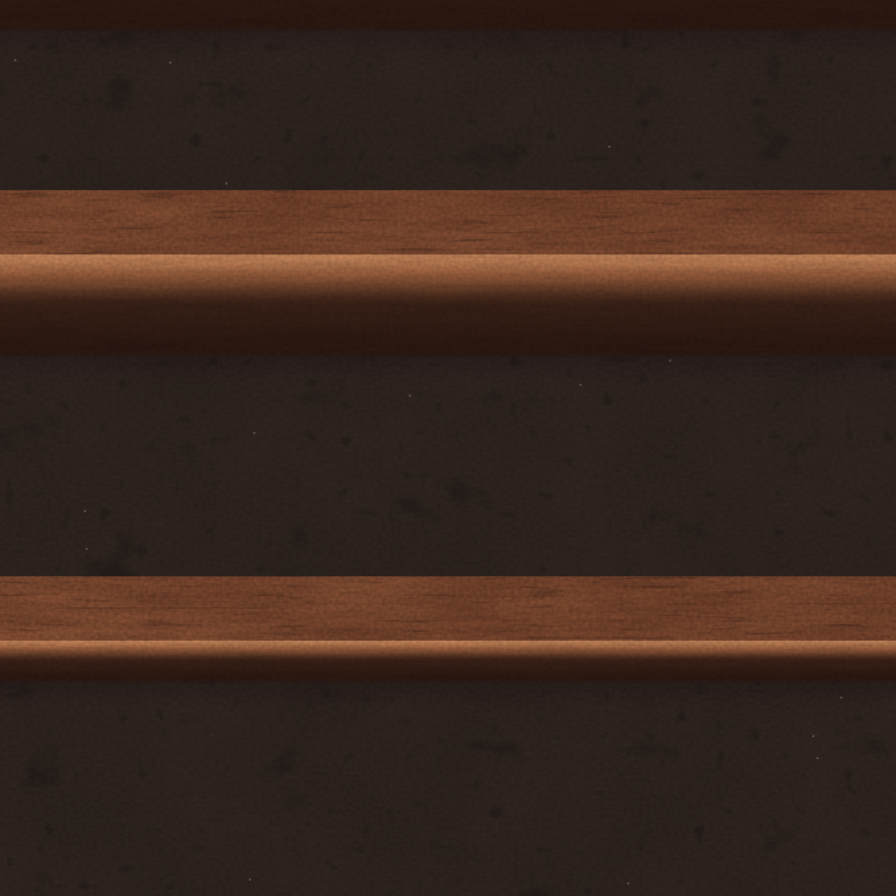
Reproduce this texture procedurally as a WebGL 2 fragment shader.

```glsl
#version 300 es
precision highp float;

uniform vec2 u_resolution;
out vec4 outColor;

// Layout, in canvas heights measured down from the top
const float SHELF_TOP = 0.2122;
const float SHELF_SPACING = 0.431;
const float BOARD_DEPTH = 0.0718;
const float FRONT_HEIGHT = 0.1133;
const float FRONT_SHRINK = 0.0677;   // loss of front height per shelf downward
const int FIRST_SHELF = -1;
const int LAST_SHELF = 1;

// Colours
const vec3 WALL = vec3(0.168, 0.132, 0.114);
const vec3 WALL_SHADE = vec3(0.150, 0.112, 0.105);
const vec3 BOARD_DARK = vec3(0.375, 0.208, 0.135);
const vec3 BOARD_LIGHT = vec3(0.475, 0.282, 0.185);
const vec3 LIP_BRIGHT = vec3(0.70, 0.475, 0.32);
const vec3 LIP_MID = vec3(0.55, 0.335, 0.215);
const vec3 FRONT_BROWN = vec3(0.205, 0.118, 0.080);
const vec3 FRONT_DEEP = vec3(0.158, 0.088, 0.062);
const vec3 SPECK = vec3(0.42, 0.37, 0.33);

// Surface wear
const float WALL_MOTTLE = 0.10;
const float STAIN_STRENGTH = 0.22;
const float GRAIN_STRENGTH = 0.13;
const float FINE_STRENGTH = 0.10;
const float SPECK_GRID = 38.0;
const float SPECK_CHANCE = 0.018;
const float SPECK_RADIUS = 0.0013;

vec2 hash2(vec2 p) {
    vec3 q = fract(p.xyx * vec3(0.1031, 0.1030, 0.0973));
    q += dot(q, q.yzx + 33.33);
    return fract((q.xx + q.yz) * q.zy);
}

float gradientAt(vec2 cell, vec2 offset) {
    float angle = 6.2832 * hash2(cell).x;
    return dot(vec2(cos(angle), sin(angle)), offset);
}

float gradientNoise(vec2 p) {
    vec2 i = floor(p), f = fract(p);
    vec2 w = f * f * f * (f * (f * 6.0 - 15.0) + 10.0);
    vec2 e = vec2(0.0, 1.0);
    float low = mix(gradientAt(i, f), gradientAt(i + e.yx, f - e.yx), w.x);
    float high = mix(gradientAt(i + e.xy, f - e.xy), gradientAt(i + e.yy, f - e.yy), w.x);
    return 1.4 * mix(low, high, w.y);
}

float fbm(vec2 p) {
    float sum = 0.0, amplitude = 0.5;
    for (int octave = 0; octave < 5; octave++) {
        sum += amplitude * gradientNoise(p);
        p = p * 2.03 + 17.3;
        amplitude *= 0.55;
    }
    return sum;
}

// Soft step centred on an edge, at least one pixel wide
float edge(float position, float x, float softness) {
    float w = max(softness, 0.7 / u_resolution.y);
    return smoothstep(position - w, position + w, x);
}

vec3 wallColor(vec2 p, float fine) {
    float mottle = fbm(p * 7.0 + 3.0);
    float stain = smoothstep(0.22, 0.62, fbm(p * vec2(11.0, 15.0) + 41.0));
    float pits = smoothstep(0.48, 0.8, gradientNoise(p * 48.0 + 9.0));
    vec3 color = WALL * (1.0 + WALL_MOTTLE * mottle + 0.8 * FINE_STRENGTH * fine);
    color *= 1.0 - STAIN_STRENGTH * max(stain, 0.8 * pits);

    // Sparse pale dust
    vec2 cell = floor(p * SPECK_GRID);
    vec2 center = (cell + 0.15 + 0.7 * hash2(cell + 71.0)) / SPECK_GRID;
    float present = step(hash2(cell + 13.0).x, SPECK_CHANCE);
    float dust = 1.0 - edge(SPECK_RADIUS, length(p - center), 0.0008);
    return mix(color, SPECK, 0.7 * present * dust);
}

vec3 boardColor(vec2 p, float grain, float fine) {
    float patches = fbm(p * vec2(5.0, 16.0) + 5.0);
    float tone = clamp(0.56 + 0.7 * patches - 0.25 * (p.x - 0.5), 0.0, 1.0);
    float streak = smoothstep(0.3, 0.7, gradientNoise(p * vec2(14.0, 210.0) + 27.0));
    vec3 color = mix(BOARD_DARK, BOARD_LIGHT, tone);
    return color * (1.0 + GRAIN_STRENGTH * grain + FINE_STRENGTH * fine - 0.14 * streak);
}

// Rounded lip falling into shadow; h runs 0 to 1 down the front
vec3 frontColor(float h, float grain, float fine) {
    vec3 color = mix(LIP_BRIGHT, LIP_MID, smoothstep(0.0, 0.24, h));
    color = mix(color, FRONT_BROWN, smoothstep(0.14, 0.52, h));
    color = mix(color, FRONT_DEEP, smoothstep(0.45, 0.95, h));
    return color * (1.0 + 0.7 * GRAIN_STRENGTH * grain + 0.7 * FINE_STRENGTH * fine);
}

void main() {
    vec2 p = gl_FragCoord.xy / u_resolution;
    float down = 1.0 - p.y;
    float grain = fbm(p * vec2(9.0, 130.0));
    float fine = gradientNoise(p * 230.0) + 0.6 * gradientNoise(p * vec2(120.0, 330.0));
    vec3 color = wallColor(p, fine);

    for (int i = FIRST_SHELF; i <= LAST_SHELF; i++) {
        float top = SHELF_TOP + SHELF_SPACING * float(i);
        float lip = top + BOARD_DEPTH;
        float height = FRONT_HEIGHT - FRONT_SHRINK * float(i);
        float bottom = lip + height;
        float h = clamp((down - lip) / height, 0.0, 1.0);

        // Faint shade under the shelf, then the board and its front
        float shade = step(lip, down) * (1.0 - smoothstep(bottom, bottom + 0.035, down));
        color = mix(color, color * WALL_SHADE / WALL, shade);
        vec3 wood = mix(boardColor(p, grain, fine), frontColor(h, grain, fine), edge(lip, down, 0.001));
        float cover = edge(top, down, 0.001) * (1.0 - edge(bottom, down, 0.004));
        color = mix(color, wood, cover);
    }
    outColor = vec4(color, 1.0);
}
```
